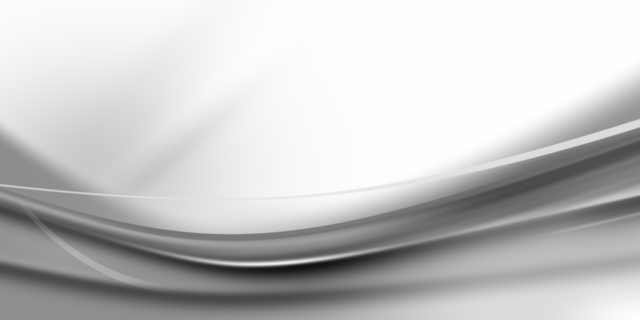
Give the GLSL for this background, as a Shadertoy shader.

```glsl
// Valley curves: lowest point x, y, then left rise, right rise
const vec4 VEIL   = vec4(0.38, 0.272, 2.11, 1.38);
const vec4 RIBBON = vec4(0.36, 0.377, 0.45, 0.86);
const vec4 CREST  = vec4(0.36, 0.268, 0.864, 0.775);
const vec4 GLINT  = vec4(0.39, 0.174, 0.68, 0.45);
const vec4 FOLD   = vec4(0.37, 0.068, 0.50, 0.285);
// Roundness of each valley floor
const float VEIL_ROUND = 0.4;
const float RIBBON_ROUND = 0.6;
const float CREST_ROUND = 0.3;
const float GLINT_ROUND = 0.15;
const float FOLD_ROUND = 0.25;
// Tones
const float PAPER = 0.995;
const float MIST_DEPTH = 0.21;
const float STREAK_DEPTH = 0.045;
const float STRAND_DEPTH = 0.012;

float valley(float x, vec4 c, float roundness) {
    float d = x - c.x;
    float rise = d < 0.0 ? c.z : c.w;
    return c.y + rise * (sqrt(d * d + roundness * roundness) - roundness);
}

float bell(float d, float width) {
    d /= width;
    return exp(-d * d);
}

// Soft mist with diagonal streaks on the left
float backdrop(vec2 uv) {
    float mist = bell(uv.x - 0.15, 0.21) * bell(uv.y - 0.45, 0.32);
    float across = uv.y - 1.62 * uv.x;
    float streaks = bell(across - 0.07, 0.045) + 0.7 * bell(across - 0.40, 0.10)
                  - 0.6 * bell(across - 0.18, 0.05);
    float reach = bell(uv.x - 0.27, 0.12) * smoothstep(0.3, 0.45, uv.y);
    return PAPER - MIST_DEPTH * mist - STREAK_DEPTH * streaks * reach;
}

// Dark sheet between the crest and the glint
float upperSheet(float x, float depth, float t) {
    float right = smoothstep(0.5, 0.8, x);
    float tone = mix(0.50, 0.42, right) + 0.12 * smoothstep(0.8, 1.0, x) * t;
    tone += 0.12 * bell(t - 0.38, 0.2) * (1.0 - right);
    tone -= 0.14 * bell(depth - 0.04, 0.03) * right;
    tone -= 0.16 * bell(t - 0.95, 0.3) * (1.0 - right);
    return tone + 0.14 * bell(t - 0.98, 0.18) * right;
}

// Pale sheet under the glint, with its shadow and the lower fold
float lowerSheet(vec2 uv, float below, float fold) {
    float x = uv.x;
    float tone = mix(0.56, 0.74, smoothstep(0.45, 0.78, x));
    tone -= 0.15 * smoothstep(0.85, 1.0, x) * smoothstep(0.16, 0.04, below);
    tone += 0.05 * bell(x - 0.1, 0.1) * bell(fold - 0.09, 0.07);

    float shadow = mix(0.3, 0.52, bell(x - 0.48, 0.2));
    float spread = mix(0.035, 0.055, smoothstep(0.25, 0.55, x));
    tone -= shadow * bell(below - 0.008, spread);

    float foldDepth = mix(0.28, 0.08, smoothstep(0.35, 0.8, x));
    float foldWidth = fold > 0.0 ? 0.022 : 0.04;
    tone -= foldDepth * bell(fold, foldWidth);
    tone += 0.08 * bell(fold - 0.025, 0.015) * (1.0 - smoothstep(0.1, 0.5, x));
    tone += 0.12 * smoothstep(0.2, 0.65, x) * smoothstep(0.0, -0.08, fold);

    float corner = smoothstep(0.22, 0.0, length((uv - vec2(1.0, 0.0)) * vec2(1.3, 1.5)));
    return mix(tone, PAPER, corner);
}

void mainImage(out vec4 fragColor, in vec2 fragCoord) {
    vec2 uv = fragCoord / iResolution.xy;
    float x = uv.x, y = uv.y;
    float aa = 1.0 / iResolution.y;

    float veil = y - valley(x, VEIL, VEIL_ROUND);
    float ribbon = y - valley(x, RIBBON, RIBBON_ROUND);
    float crestY = valley(x, CREST, CREST_ROUND);
    float glintY = valley(x, GLINT, GLINT_ROUND);
    float crest = y - crestY;
    float glint = y - glintY;
    float fold = y - valley(x, FOLD, FOLD_ROUND);
    float tone = backdrop(uv);

    // Translucent veil
    float veilTone = 0.55 + 0.25 * bell(x - 0.39, 0.17) + 0.03 * smoothstep(0.7, 1.0, x);
    float soft = mix(0.045, 0.09, smoothstep(0.3, 0.7, x));
    tone = mix(tone, veilTone, smoothstep(soft, -soft, veil));
    float pool = smoothstep(0.02, -0.12, ribbon) * smoothstep(0.25, 0.45, x);
    tone -= 0.12 * pool + 0.10 * smoothstep(0.0, -0.03, ribbon) * smoothstep(0.65, 0.9, x);

    // Main sheets
    float t = clamp(-crest / max(crestY - glintY, 0.02), 0.0, 1.2);
    float body = upperSheet(x, -crest, t);
    float edgeBand = smoothstep(-0.024, -0.018, crest);
    body = mix(body, 0.44, 0.7 * edgeBand * smoothstep(0.1, 0.25, x));
    float under = smoothstep(0.006, -0.006, glint);
    body = mix(body, lowerSheet(uv, -glint, fold), under);
    body += STRAND_DEPTH * (sin(crest * 210.0 + x * 5.0) + sin(crest * 127.0 - x * 8.0)) * (1.0 - under);
    tone = mix(tone, body, smoothstep(aa, -aa, crest));

    // Bright glint and its fainter tail
    tone = mix(tone, 0.97, 0.95 * bell(glint, 0.008) * bell(x - 0.43, 0.18));
    tone += 0.12 * bell(glint - 0.006, 0.016) * smoothstep(0.5, 0.8, x);

    // Light ribbon, widening to the right
    float halfWidth = mix(0.003, 0.013, smoothstep(0.35, 1.0, x));
    float band = smoothstep(halfWidth + aa, halfWidth - aa, abs(ribbon));
    tone = mix(tone, 0.89, band * mix(0.75, 0.9, smoothstep(0.4, 0.8, x)));

    // Thin arcs near both sides
    float leftArc = y - 0.08 - 5.7 * pow(max(0.4 - x, 0.0), 3.0);
    float leftFade = smoothstep(0.025, 0.06, x) * smoothstep(0.3, 0.16, x);
    tone += 0.09 * smoothstep(0.012 + aa, 0.012 - aa, abs(leftArc)) * leftFade;
    float s = x - 0.83;
    float rightArc = y - 0.258 - 0.4 * s - 0.25 * s * s;
    tone += 0.12 * bell(rightArc, 0.006) * smoothstep(0.82, 0.95, x);

    fragColor = vec4(vec3(clamp(tone, 0.0, 1.0)), 1.0);
}
```
